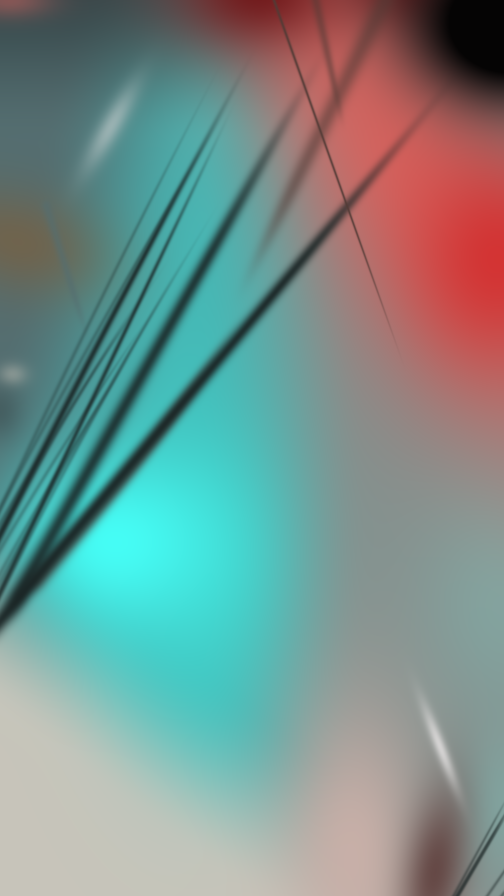
This background is drawn by a Shadertoy shader. Its source:

```glsl
const float ASPECT = 0.5625;
const vec3 GREY   = vec3(0.52, 0.56, 0.55);
const vec3 TEAL   = vec3(0.27, 0.72, 0.71);
const vec3 AQUA   = vec3(0.25, 0.83, 0.80);
const vec3 CYAN   = vec3(0.27, 0.99, 0.96);
const vec3 MIST   = vec3(0.50, 0.67, 0.65);
const vec3 SLATE  = vec3(0.33, 0.43, 0.44);
const vec3 NIGHT  = vec3(0.17, 0.23, 0.24);
const vec3 PALE   = vec3(0.78, 0.77, 0.73);
const vec3 BLUSH  = vec3(0.79, 0.69, 0.66);
const vec3 MAROON = vec3(0.36, 0.23, 0.22);
const vec3 CORAL  = vec3(0.83, 0.40, 0.38);
const vec3 RED    = vec3(0.83, 0.19, 0.19);
const vec3 WINE   = vec3(0.42, 0.06, 0.07);
const vec3 OCHRE  = vec3(0.46, 0.38, 0.27);
const vec3 SHINE  = vec3(0.88, 0.87, 0.87);
const vec3 BLACK  = vec3(0.02, 0.015, 0.015);
const vec3 STALK  = vec3(0.10, 0.14, 0.14);
const vec3 UMBER  = vec3(0.32, 0.23, 0.21);
const int FAN_HAIRS = 8;
const int CORNER_HAIRS = 6;

float hash(float n) {
    n = fract(n * 0.1031);
    n *= n + 33.33;
    return fract(n * (n + n));
}

// Elliptical falloff; the first radius lies along the angle
float glow(vec2 p, vec2 centre, vec2 radius, float angle) {
    vec2 d = p - centre;
    float c = cos(angle), s = sin(angle);
    vec2 q = vec2(c * d.x + s * d.y, c * d.y - s * d.x) / radius;
    return exp(-dot(q, q));
}

// Tapered soft line from a to b, bowed sideways, fading towards b
float stalk(vec2 p, vec2 a, vec2 b, float bow, float width) {
    vec2 axis = b - a, d = p - a;
    float len = length(axis);
    float t = dot(d, axis) / (len * len);
    float side = (axis.x * d.y - axis.y * d.x) / len;
    side -= bow * 4.0 * t * (1.0 - t);
    float w = max(width * mix(1.0, 0.55, clamp(t, 0.0, 1.0)), 0.6 / iResolution.y);
    float ends = smoothstep(0.0, 0.06, t) * (1.0 - smoothstep(0.6, 1.0, t));
    return exp(-side * side / (w * w)) * ends;
}

vec3 backdrop(vec2 p) {
    // Broad gradients
    vec3 col = mix(TEAL, GREY, smoothstep(0.22, 0.41, p.x));
    float slateEdge = p.x + 0.18 * (1.0 - p.y);
    col = mix(SLATE, col, smoothstep(0.07, 0.28, slateEdge));
    col = mix(col, NIGHT, 0.85 * smoothstep(0.84, 1.04, p.y));
    float paleEdge = 0.349 - p.y - 0.75 * p.x;
    col = mix(col, PALE, smoothstep(-0.08, 0.143, paleEdge));

    // Cool centre and right side
    col = mix(col, AQUA, 0.85 * glow(p, vec2(0.225, 0.36), vec2(0.10, 0.18), 0.0));
    col = mix(col, CYAN, glow(p, vec2(0.128, 0.395), vec2(0.12, 0.095), 0.0));
    col = mix(col, MIST, 0.8 * glow(p, vec2(0.57, 0.34), vec2(0.10, 0.14), 0.0));

    // Warm upper right
    col = mix(col, CORAL, glow(p, vec2(0.443, 0.831), vec2(0.39, 0.124), -1.035));
    col = mix(col, RED, 0.95 * glow(p, vec2(0.557, 0.711), vec2(0.10, 0.12), 0.0));
    col = mix(col, WINE, 0.85 * glow(p, vec2(0.29, 1.01), vec2(0.085, 0.06), 0.0));
    col = mix(col, WINE, 0.6 * glow(p, vec2(0.45, 1.02), vec2(0.07, 0.045), 0.0));
    col = mix(col, BLACK, min(1.0, 1.6 * glow(p, vec2(0.57, 0.975), vec2(0.10, 0.082), 0.0)));

    // Left margin
    col = mix(col, OCHRE, 0.8 * glow(p, vec2(0.02, 0.73), vec2(0.055, 0.10), 1.3));
    col = mix(col, CORAL, 0.5 * glow(p, vec2(0.01, 1.0), vec2(0.05, 0.02), 0.0));
    col = mix(col, PALE, 0.45 * glow(p, vec2(0.014, 0.582), vec2(0.016, 0.012), 0.0));
    col = mix(col, NIGHT, 0.35 * glow(p, vec2(0.0, 0.54), vec2(0.025, 0.03), 0.0));

    // Lower right
    col = mix(col, BLUSH, 0.95 * glow(p, vec2(0.395, 0.05), vec2(0.085, 0.17), 0.0));
    col = mix(col, MIST, 0.7 * glow(p, vec2(0.56, 0.10), vec2(0.045, 0.09), 0.0));
    col = mix(col, MAROON, 0.85 * glow(p, vec2(0.485, 0.025), vec2(0.095, 0.034), 1.4));

    // Bright streaks
    col = mix(col, SHINE, 0.5 * glow(p, vec2(0.124, 0.859), vec2(0.052, 0.012), 1.05));
    return mix(col, SHINE, 0.85 * glow(p, vec2(0.491, 0.167), vec2(0.048, 0.0065), -1.2));
}

vec3 stalks(vec3 col, vec2 p) {
    // Blurred strands behind
    col = mix(col, UMBER, 0.55 * stalk(p, vec2(0.44, 1.02), vec2(0.26, 0.655), 0.0, 0.012));
    col = mix(col, UMBER, 0.50 * stalk(p, vec2(0.348, 1.02), vec2(0.385, 0.85), 0.0, 0.006));
    col = mix(col, SLATE, 0.60 * stalk(p, vec2(0.049, 0.78), vec2(0.10, 0.615), 0.0, 0.006));
    col = mix(col, UMBER, 0.60 * stalk(p, vec2(0.026, 0.335), vec2(0.28, 0.66), -0.008, 0.010));

    // Fine hairs fanning from the left edge
    for (int i = 0; i < FAN_HAIRS; i++) {
        float k = float(i) + 1.0;
        vec2 root = vec2(-0.02, 0.29 + 0.12 * hash(k));
        float angle = mix(0.98, 1.13, hash(k + 20.0));
        vec2 tip = root + mix(0.35, 0.68, hash(k + 40.0)) * vec2(cos(angle), sin(angle));
        col = mix(col, STALK, 0.28 * stalk(p, root, tip, 0.004, 0.003));
    }

    // Main strands
    col = mix(col, STALK, 0.75 * stalk(p, vec2(-0.02, 0.297), vec2(0.267, 0.896), 0.0, 0.0035));
    col = mix(col, STALK, 0.85 * stalk(p, vec2(-0.03, 0.343), vec2(0.29, 0.955), 0.003, 0.0048));
    col = mix(col, STALK, 0.85 * stalk(p, vec2(0.0, 0.30), vec2(0.375, 0.965), 0.0, 0.0105));
    col = mix(col, STALK, 0.92 * stalk(p, vec2(-0.035, 0.265), vec2(0.53, 0.94), 0.0, 0.0095));
    col = mix(col, UMBER, 0.85 * stalk(p, vec2(0.295, 1.03), vec2(0.455, 0.58), 0.0, 0.0018));

    // Crossing hairs in the lower right corner
    for (int i = 0; i < CORNER_HAIRS; i++) {
        float k = float(i) + 70.0;
        vec2 root = vec2(0.495 + 0.05 * hash(k), -0.02);
        vec2 tip = root + vec2(0.08, 0.10 + 0.05 * hash(k + 9.0));
        col = mix(col, STALK, 0.4 * stalk(p, root, tip, 0.0, 0.0022));
    }
    return col;
}

void mainImage(out vec4 fragColor, in vec2 fragCoord) {
    vec2 p = fragCoord / iResolution.xy * vec2(ASPECT, 1.0);
    fragColor = vec4(stalks(backdrop(p), p), 1.0);
}
```
